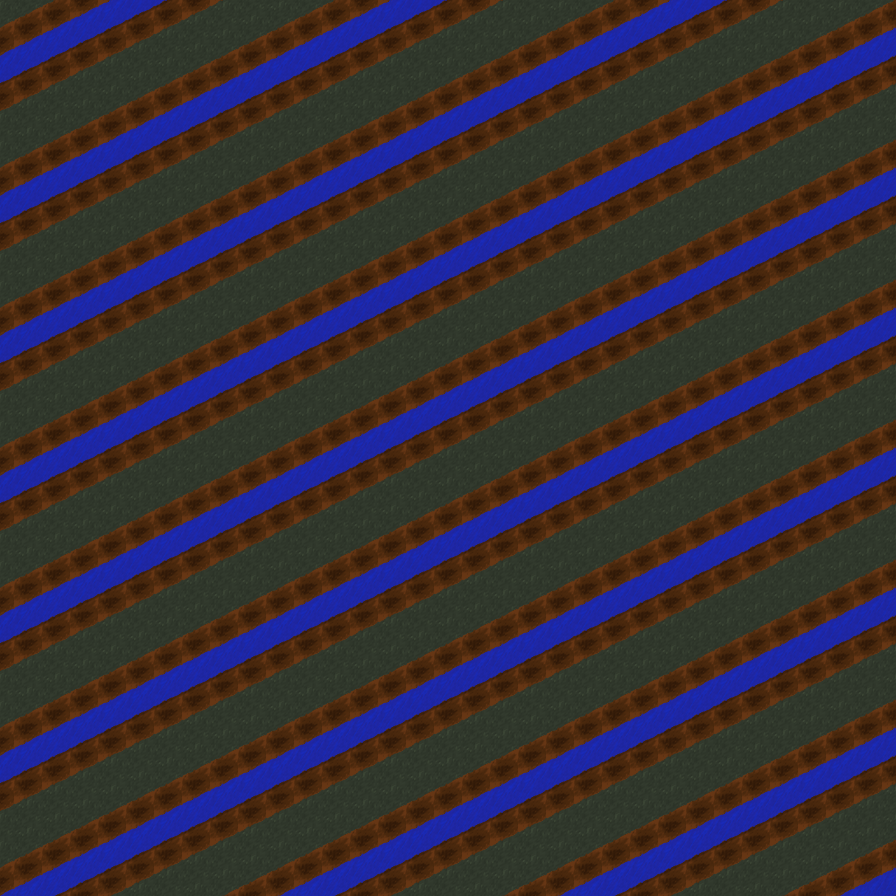
Write a WebGL 2 fragment shader that draws this pattern.

```glsl
#version 300 es
precision highp float;
// Slanted ribbons of water between two earth banks, on mossy ground.
// A sheared grid of small tiles sets the bands; every tile of a kind
// reuses the same wrapped grain, so the texture repeats along each band.

uniform vec2 u_resolution;
out vec4 fragColor;

const float TILES = 32.0;       // tiles across the canvas
const float SLOPE = 0.5;        // rise of the bands per unit across
const float BAND_PERIOD = 5.0;  // tiles from one ribbon to the next
const float BAND_PHASE = 0.02;  // small vertical shift, in tiles
const float WATER_HALF = 0.5;   // half width of the water, in tiles
const float BANK_HALF = 1.5;    // half width of water plus banks
const float GRAIN = 16.0;       // grain cells per tile
const float EDGE_WEAR = 0.06;   // roughness of the band edges

const vec3 MOSS = vec3(0.185, 0.215, 0.168);
const vec3 MOSS_LIGHT = vec3(0.255, 0.300, 0.225);
const vec3 EARTH_DARK = vec3(0.185, 0.095, 0.030);
const vec3 EARTH = vec3(0.285, 0.155, 0.050);
const vec3 EARTH_LIGHT = vec3(0.400, 0.210, 0.080);
const vec3 WATER = vec3(0.120, 0.150, 0.640);
const vec3 WATER_LIGHT = vec3(0.090, 0.165, 0.730);

float hash(vec2 p) {
    vec3 q = fract(vec3(p.xyx) * 0.1031);
    q += dot(q, q.yzx + 33.33);
    return fract((q.x + q.y) * q.z);
}

// Value noise whose lattice wraps after the given number of cells.
float wrappedNoise(vec2 p, vec2 cells, float seed) {
    vec2 i = floor(p);
    vec2 f = fract(p);
    f = f * f * (3.0 - 2.0 * f);
    vec2 lo = mod(i, cells) + seed;
    vec2 hi = mod(i + 1.0, cells) + seed;
    return mix(mix(hash(lo), hash(vec2(hi.x, lo.y)), f.x),
               mix(hash(vec2(lo.x, hi.y)), hash(hi), f.x), f.y);
}

vec3 mossColor(vec2 tile) {
    float grain = wrappedNoise(tile * GRAIN, vec2(GRAIN), 3.0);
    float fleck = wrappedNoise(tile * vec2(10.0, 8.0), vec2(10.0, 8.0), 41.0);
    vec3 color = MOSS * (0.90 + 0.20 * grain);
    return mix(color, MOSS_LIGHT, 0.65 * smoothstep(0.74, 0.95, fleck));
}

// Dark hollow in the middle of each tile, lighter ridges around it.
vec3 earthColor(vec2 tile) {
    vec2 local = fract(tile + vec2(0.5, 0.0)) - 0.5;
    float hollow = length(vec2(local.x - 0.4 * local.y, local.y));
    float grain = wrappedNoise(tile * GRAIN, vec2(GRAIN), 17.0);
    float clump = wrappedNoise(tile * 6.0, vec2(6.0), 29.0);
    float tone = 1.5 * hollow + 0.38 * (grain - 0.5) + 0.30 * (clump - 0.5);
    vec3 color = mix(EARTH_DARK, EARTH, smoothstep(0.10, 0.55, tone));
    return mix(color, EARTH_LIGHT, smoothstep(0.55, 1.0, tone));
}

vec3 waterColor(vec2 tile) {
    vec2 cells = vec2(5.0, 12.0);
    float ripple = wrappedNoise(vec2(tile.x, tile.y + tile.x) * cells, cells, 53.0);
    float grain = wrappedNoise(tile * GRAIN, vec2(GRAIN), 67.0);
    vec3 color = mix(WATER, WATER_LIGHT, 0.8 * smoothstep(0.55, 0.95, ripple));
    return color * (0.95 + 0.10 * grain);
}

void main() {
    vec2 uv = gl_FragCoord.xy / u_resolution;

    // Tile space: x runs across, y runs down from the slanted axis.
    vec2 tile = TILES * vec2(uv.x, 1.0 - uv.y + SLOPE * uv.x);
    tile.y += BAND_PHASE;

    // Vertical distance to the middle of the nearest ribbon.
    float offset = mod(tile.y, BAND_PERIOD) - BAND_PERIOD * 0.5;
    float wear = EDGE_WEAR * (wrappedNoise(tile * GRAIN, vec2(GRAIN), 83.0) - 0.5);
    float dist = abs(offset) + wear;
    float soft = 0.75 * TILES / u_resolution.y;

    float bank = 1.0 - smoothstep(BANK_HALF - soft, BANK_HALF + soft, dist);
    float water = 1.0 - smoothstep(WATER_HALF - soft, WATER_HALF + soft, dist);

    vec3 color = mix(mossColor(tile), earthColor(tile), bank);

    // Thin shade where the lower bank meets the water.
    float shade = 1.0 - smoothstep(0.0, 0.12, abs(offset - WATER_HALF - 0.04));
    color *= 1.0 - 0.35 * shade;

    color = mix(color, waterColor(tile), water);
    fragColor = vec4(color, 1.0);
}
```
